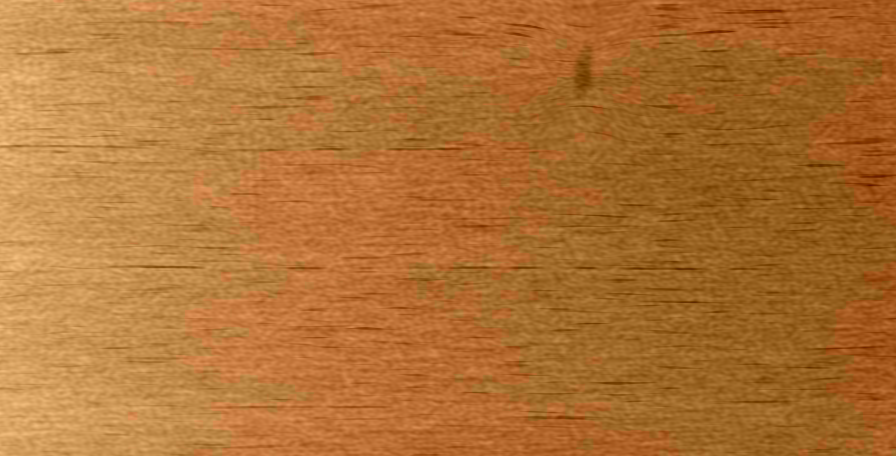
This texture is drawn by a WebGL 1 fragment shader. Its source:

```glsl
precision highp float;

uniform vec2 u_resolution;

#define OLIVE_TINT vec3(0.175, -0.035, -0.288)
#define ORANGE_TINT vec3(0.240, -0.060, -0.288)
#define SHADE_LUMA 0.385
#define GLOW_LUMA 0.300
#define GLOW_FALLOFF 2.2
#define TINT_BLOCKS 49.0
#define TINT_THRESHOLD 0.47
#define FIBRE_CONTRAST 0.16
#define FLECK_CONTRAST 0.13
#define PORE_DEPTH 0.17
#define KNOT_CENTER vec2(1.28, 0.84)

vec2 hashGradient(vec2 cell) {
  vec2 h = vec2(dot(cell, vec2(127.1, 311.7)), dot(cell, vec2(269.5, 183.3)));
  return 2.0 * fract(sin(h) * 43758.55) - 1.0;
}

float gradientNoise(vec2 p) {
  vec2 i = floor(p), f = fract(p);
  vec2 w = f * f * f * (f * (f * 6.0 - 15.0) + 10.0);
  vec2 e = vec2(1.0, 0.0);
  float a = dot(hashGradient(i), f);
  float b = dot(hashGradient(i + e.xy), f - e.xy);
  float c = dot(hashGradient(i + e.yx), f - e.yx);
  float d = dot(hashGradient(i + e.xx), f - e.xx);
  return mix(mix(a, b, w.x), mix(c, d, w.x), w.y);
}

float blob(vec2 p, vec2 center, vec2 radius) {
  vec2 d = (p - center) / radius;
  return exp(-dot(d, d));
}

// Ragged, blocky share of the orange tint; uv spans the canvas
float orangeMask(vec2 p, float aspect) {
  vec2 q = p * TINT_BLOCKS;
  vec2 s = (floor(q) + smoothstep(0.6, 1.0, fract(q))) / TINT_BLOCKS;
  vec2 uv = s / vec2(aspect, 1.0);
  float field = blob(uv, vec2(0.70, 1.02), vec2(0.55, 0.25))
    + blob(uv, vec2(0.43, 0.56), vec2(0.20, 0.13))
    + blob(uv, vec2(0.40, 0.25), vec2(0.19, 0.17))
    + blob(uv, vec2(0.50, 0.00), vec2(0.28, 0.10))
    + blob(uv, vec2(1.01, 0.20), vec2(0.09, 0.22))
    + blob(uv, vec2(1.01, 0.65), vec2(0.09, 0.13))
    - 0.5 * blob(uv, vec2(0.78, 0.87), vec2(0.11, 0.06));
  field += 0.45 * gradientNoise(s * vec2(6.0, 13.0) + 3.7);
  field += 0.50 * gradientNoise(s * vec2(19.0, 31.0) + 8.2);
  return smoothstep(-0.04, 0.04, field - TINT_THRESHOLD);
}

// Short dark pores lying along the grain
float pores(vec2 p) {
  float fine = gradientNoise(p * vec2(9.0, 125.0) + 17.3);
  float coarse = gradientNoise(p * vec2(4.5, 88.0) + 41.9);
  float cluster = 0.7 + 0.9 * gradientNoise(p * vec2(1.7, 9.0) + 5.1);
  return cluster * (smoothstep(0.20, 0.50, fine)
    + 0.9 * smoothstep(0.27, 0.52, coarse));
}

// Long thin crack with a broken outline
float crack(vec2 p, float height, float from, float to) {
  float wobble = 0.004 * gradientNoise(vec2(p.x * 5.0, height * 90.0));
  float line = 1.0 - smoothstep(0.0008, 0.0042, abs(p.y - height - wobble));
  float span = smoothstep(from, from + 0.2, p.x)
    * (1.0 - smoothstep(to - 0.2, to, p.x));
  float gaps = smoothstep(-0.2, 0.15, gradientNoise(vec2(p.x * 11.0, height * 70.0)));
  return line * span * gaps;
}

void main() {
  vec2 p = gl_FragCoord.xy / u_resolution.y;
  float aspect = u_resolution.x / u_resolution.y;
  float across = p.x / aspect;

  // Grain bends around the knot and drifts slightly
  vec2 g = p;
  vec2 k = p - KNOT_CENTER;
  g.y += 0.5 * k.y * blob(p, KNOT_CENTER, vec2(0.10, 0.11));
  g.y += 0.012 * gradientNoise(p * vec2(1.6, 2.3));

  // Broad light from the left and soft bands
  float luma = SHADE_LUMA + GLOW_LUMA * exp(-GLOW_FALLOFF * across);
  luma -= 0.035 * blob(vec2(across, p.y), vec2(0.85, 0.55), vec2(0.32, 0.30));
  luma += 0.05 * gradientNoise(g * vec2(0.9, 12.0) + 2.4);

  // Fibres, cross flecks and pores
  float fibre = 0.6 * gradientNoise(g * vec2(8.0, 105.0))
    + 0.4 * gradientNoise(g * vec2(22.0, 62.0) + 9.6);
  vec2 slant = vec2(g.x + 0.6 * g.y, g.y - 0.12 * g.x);
  float fleck = gradientNoise(slant * vec2(62.0, 118.0) + 30.2);
  luma += FIBRE_CONTRAST * fibre + FLECK_CONTRAST * fleck;
  luma -= PORE_DEPTH * pores(g);
  luma -= 0.20 * crack(g, 0.412, 0.15, 1.75);
  luma -= 0.16 * crack(g, 0.675, -0.20, 1.25);
  luma -= 0.13 * crack(g, 0.105, 0.35, 1.10);

  // Upright knot with a pale trail below
  float ragged = 0.3 * gradientNoise(p * vec2(75.0, 24.0));
  vec2 kd = vec2(k.x - 0.12 * k.y, k.y) / vec2(0.026, 0.064);
  float knot = 1.0 - smoothstep(0.35, 1.15, length(kd) + ragged);
  luma -= 0.13 * knot;
  luma += 0.025 * blob(p, KNOT_CENTER - vec2(0.0, 0.16), vec2(0.035, 0.10));

  float orange = orangeMask(p, aspect) * (1.0 - knot);
  vec3 color = luma + mix(OLIVE_TINT, ORANGE_TINT, orange);
  gl_FragColor = vec4(clamp(color, 0.0, 1.0), 1.0);
}
```
